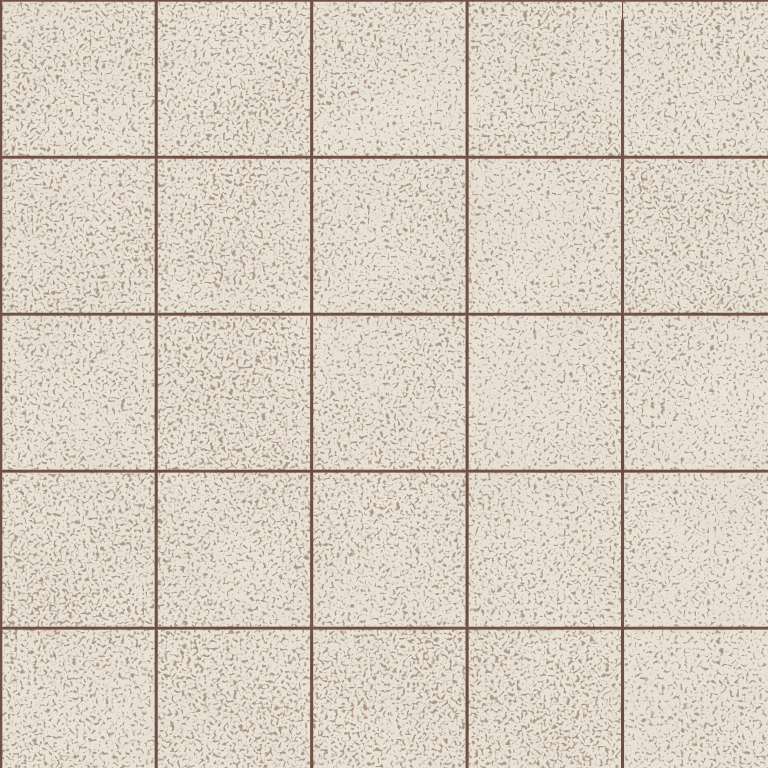
This texture is drawn by a WebGL 2 fragment shader. Its source:

```glsl
#version 300 es
precision highp float;

uniform vec2 u_resolution;
out vec4 fragColor;

float hash(vec2 p) {
    vec3 q = fract(p.xyx * vec3(0.1031, 0.1030, 0.0973));
    q += dot(q, q.yzx + 33.33);
    return fract((q.x + q.y) * q.z);
}

// Dot product of a random unit gradient with the offset from its lattice point
float cornerSlope(vec2 cell, vec2 offset) {
    float angle = 6.28319 * hash(cell);
    return dot(vec2(cos(angle), sin(angle)), offset);
}

float gradientNoise(vec2 p) {
    vec2 i = floor(p), f = fract(p);
    vec2 w = f * f * f * (f * (f * 6.0 - 15.0) + 10.0);
    vec2 e = vec2(1.0, 0.0);
    float low = mix(cornerSlope(i, f), cornerSlope(i + e.xy, f - e.xy), w.x);
    float high = mix(cornerSlope(i + e.yx, f - e.yx), cornerSlope(i + 1.0, f - 1.0), w.x);
    return mix(low, high, w.y);
}

// Small flecks, bent slightly so they lie in all directions
float fleckNoise(vec2 p) {
    vec2 bend = vec2(gradientNoise(p * 110.0 + 7.3), gradientNoise(p * 110.0 + 61.7));
    vec2 q = p * 235.0 + bend * 0.9;
    return gradientNoise(q) + 0.25 * gradientNoise(q * 1.7 + 19.1);
}

void main() {
    vec2 uv = gl_FragCoord.xy / u_resolution;
    float pixel = 1.0 / min(u_resolution.x, u_resolution.y);

    // Tile grid, measured from the upper left corner
    vec2 pitch = vec2(0.2024, 0.2044);
    vec2 p = vec2(uv.x, 1.0 - uv.y) - vec2(0.0010, 0.0003);
    vec2 grid = p / pitch;
    vec2 tile = floor(grid);
    vec2 inTile = fract(grid);
    vec2 jointDistance = (0.5 - abs(inTile - 0.5)) * pitch;

    // Fleck density drifts across the floor and differs from tile to tile
    float density = 0.09 * (hash(tile + 3.0) - 0.5)
                  + 0.10 * gradientNoise(p * 6.0 + 2.7)
                  + 0.05 * gradientNoise(p * 19.0 + 41.0)
                  + 0.05 * (0.5 - uv.x);
    float fleck = smoothstep(-0.02, 0.50, fleckNoise(p + 1.0) + density);

    // Glaze with warm and grey flecks
    vec3 glaze = vec3(0.91, 0.882, 0.838) + 0.012 * gradientNoise(p * 9.0 + 5.0);
    vec3 fleckColor = mix(vec3(0.66, 0.59, 0.51), vec3(0.68, 0.59, 0.55),
                          0.5 + gradientNoise(p * 60.0));
    vec3 color = mix(glaze, fleckColor, fleck);

    // Faint reddish stain below the horizontal joints
    float stain = exp(-inTile.y * pitch.y / 0.0035);
    stain *= smoothstep(-0.1, 0.5, gradientNoise(p * vec2(45.0, 9.0)));
    color = mix(color, vec3(0.80, 0.58, 0.55), 0.5 * stain);

    // Joints, with one vertical joint worn thin at its upper end
    vec2 halfWidth = vec2(0.0020, 0.0019);
    halfWidth.x *= 1.0 - 0.65 * step(0.7, uv.x) * smoothstep(0.973, 0.976, uv.y);
    vec2 joint = clamp((halfWidth - jointDistance) / pixel + 0.5, 0.0, 1.0);
    vec3 grout = vec3(0.435, 0.315, 0.270) + 0.05 * gradientNoise(p * 35.0 + 13.0);
    color = mix(color, grout, max(joint.x, joint.y));

    fragColor = vec4(color, 1.0);
}
```
